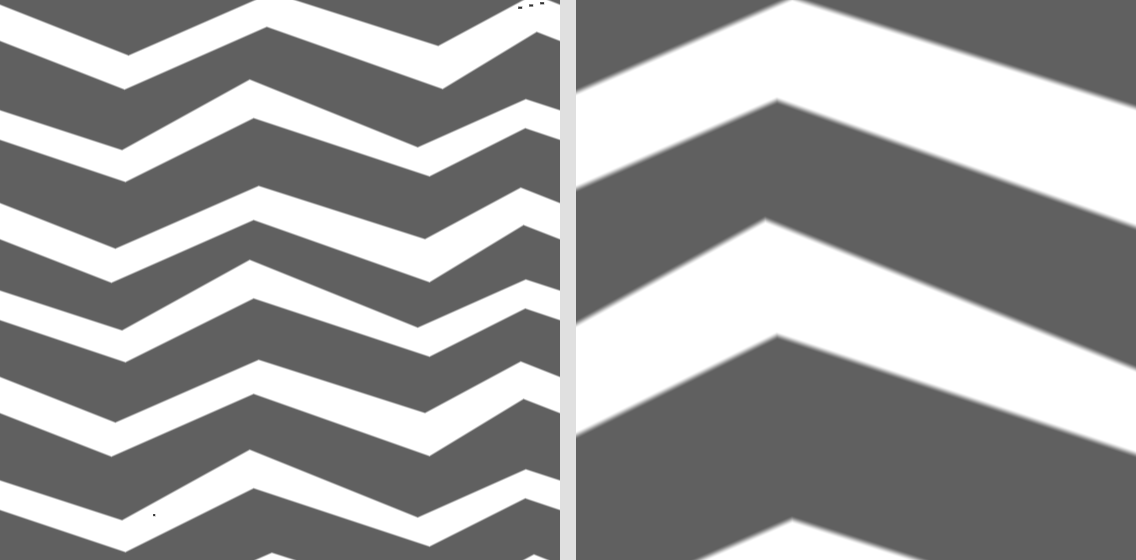
Left, the full canvas; right, a detail of the centre.
This pattern is drawn by a WebGL 1 fragment shader. Its source:

```glsl
precision highp float;
// Wide white chevron stripes of uneven width on grey, in two alternating shapes.

uniform vec2 u_resolution;

const vec3 GREY = vec3(0.376);
const vec3 WHITE = vec3(1.0);
const vec3 SPECK = vec3(0.2);
const float SOFTNESS = 0.0024;

// Corners of each stripe edge over one period: valley, peak, valley, peak.
// Heights run downward from the top of the canvas.
const vec4 BROAD_TOP_X = vec4(0.206, 0.462, 0.759, 0.930);
const vec4 BROAD_TOP_Y = vec4(0.444, 0.332, 0.427, 0.335);
const vec4 BROAD_LOW_X = vec4(0.199, 0.453, 0.767, 0.935);
const vec4 BROAD_LOW_Y = vec4(0.505, 0.393, 0.504, 0.402);
const vec4 SLIM_TOP_X = vec4(0.218, 0.446, 0.746, 0.939);
const vec4 SLIM_TOP_Y = vec4(0.268, 0.142, 0.263, 0.177);
const vec4 SLIM_LOW_X = vec4(0.224, 0.453, 0.767, 0.938);
const vec4 SLIM_LOW_Y = vec4(0.325, 0.211, 0.315, 0.229);

// Uneven placement of the three rows of each shape.
const vec3 BROAD_DROP = vec3(-0.345, 0.0, 0.3105);
const vec3 BROAD_SLIDE = vec3(0.0235, 0.0, 0.0);
const vec3 SLIM_DROP = vec3(0.0, 0.322, 0.661);

// Stray marks.
const vec2 DASH_START = vec2(0.929, 0.0137);
const vec2 DASH_STEP = vec2(0.0196, -0.0039);
const vec2 DASH_HALF = vec2(0.0035, 0.0019);
const vec2 DOT_CENTER = vec2(0.2754, 0.9199);
const vec2 DOT_HALF = vec2(0.0019);

// Height and slope of a periodic zigzag at x.
vec2 zigzag(float x, vec4 cornerX, vec4 cornerY) {
  vec4 nextX = vec4(cornerX.yzw, cornerX.x + 1.0);
  vec4 nextY = cornerY.yzwx;
  float wrapped = cornerX.x + fract(x - cornerX.x);
  vec4 slopes = (nextY - cornerY) / (nextX - cornerX);
  vec2 result = vec2(cornerY.x, slopes.x);
  for (int i = 0; i < 4; i++) {
    if (wrapped >= cornerX[i]) {
      result = vec2(cornerY[i] + slopes[i] * (wrapped - cornerX[i]), slopes[i]);
    }
  }
  return result;
}

// Coverage of the band between two edges, repeating vertically once per canvas.
float stripe(vec2 p, vec4 topX, vec4 topY, vec4 lowX, vec4 lowY, float blur) {
  vec2 top = zigzag(p.x, topX, topY);
  vec2 low = zigzag(p.x, lowX, lowY);
  float center = 0.5 * (top.x + low.x);
  float offset = fract(p.y - center + 0.5) - 0.5;
  float slope = offset < 0.0 ? top.y : low.y;
  float inside = 0.5 * (low.x - top.x) - abs(offset);
  return smoothstep(-blur, blur, inside / sqrt(1.0 + slope * slope));
}

float boxMark(vec2 p, vec2 halfSize, float blur) {
  vec2 d = abs(p) - halfSize;
  return 1.0 - smoothstep(-blur, blur, max(d.x, d.y));
}

void main() {
  vec2 p = gl_FragCoord.xy / u_resolution;
  p.y = 1.0 - p.y;
  float pixel = 1.0 / min(u_resolution.x, u_resolution.y);
  float blur = max(SOFTNESS, 0.75 * pixel);

  // Three rows of each stripe shape
  float white = 0.0;
  for (int i = 0; i < 3; i++) {
    vec2 broad = p - vec2(BROAD_SLIDE[i], BROAD_DROP[i]);
    vec2 slim = p - vec2(0.0, SLIM_DROP[i]);
    white = max(white, stripe(broad, BROAD_TOP_X, BROAD_TOP_Y, BROAD_LOW_X, BROAD_LOW_Y, blur));
    white = max(white, stripe(slim, SLIM_TOP_X, SLIM_TOP_Y, SLIM_LOW_X, SLIM_LOW_Y, blur));
  }

  // A row of short dashes and one dot
  float markBlur = 0.6 * pixel;
  float marks = boxMark(p - DOT_CENTER, DOT_HALF, markBlur);
  for (int i = 0; i < 3; i++) {
    vec2 center = DASH_START + float(i) * DASH_STEP;
    marks = max(marks, boxMark(p - center, DASH_HALF, markBlur));
  }

  vec3 color = mix(GREY, WHITE, white);
  gl_FragColor = vec4(mix(color, SPECK, marks), 1.0);
}
```
